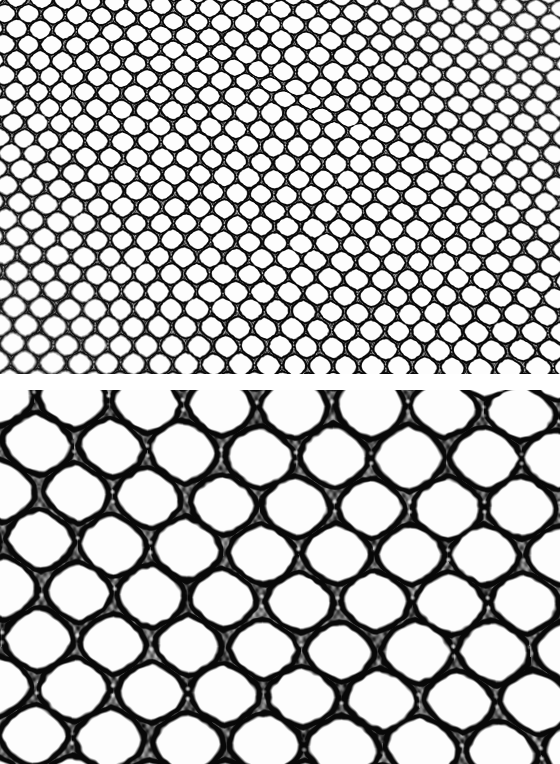
Top: the whole. Bottom: its middle third, enlarged.
This pattern is drawn by a WebGL 2 fragment shader. Its source:

```glsl
#version 300 es
precision highp float;
// Black knitted mesh over white: a staggered lattice of rounded hexagonal holes.
// The lattice fans out downward, sags and is pinched along a crease; each hole
// has a bumpy cord rim, with fine threads and eyelets in the joints.

uniform vec2 u_resolution;
out vec4 fragColor;

// Colours
const vec3 PAPER = vec3(0.992);
const vec3 INK = vec3(0.03);

// Lattice, measured in canvas heights
const vec2 ANCHOR = vec2(0.53, 0.646);      // a hole centre, y measured downward
const vec2 COLUMNS = vec2(15.6, 13.8);      // holes per height at top, bottom
const vec2 ROWS = vec2(25.6, 20.5);         // rows per height at top, bottom
const vec2 TILT = vec2(0.045, 0.010);       // row slope at top, bottom
const float ROW_ASPECT = 0.635;             // row pitch / column pitch
const float WARP = 0.28;                    // slow sag of the cloth, in cells

// Crease that squashes the holes
const vec2 CREASE_POS = vec2(0.79, 0.26);
const vec2 CREASE_DIR = vec2(0.89, 0.456);
const float CREASE_WIDTH = 0.055;
const float CREASE_LENGTH = 0.20;
const float CREASE_DEPTH = 0.42;

// Hole and cord, in column pitches
const vec3 HOLE = vec3(0.425, 0.357, 0.387); // side, diagonal, top half sizes
const float HOLE_RADIUS = 0.37;
const float CORD_WIDTH = 0.072;
const float BUMP = 0.032;
const float CENTRE_JITTER = 0.045;
const float SIZE_JITTER = 0.07;
const float EYELET_RADIUS = 0.024;

// Focus
const float SHARP = 0.022;
const float BLUR = 0.042;

float hash(vec2 p) {
    vec3 q = fract(vec3(p.xyx) * 0.1031);
    q += dot(q, q.yzx + 33.33);
    return fract((q.x + q.y) * q.z);
}

float noise(vec2 p) {
    vec2 i = floor(p), f = fract(p);
    f = f * f * (3.0 - 2.0 * f);
    return mix(mix(hash(i), hash(i + vec2(1, 0)), f.x),
               mix(hash(i + vec2(0, 1)), hash(i + vec2(1, 1)), f.x), f.y);
}

float rowCount(float y) {
    return ROWS.x * y + 0.5 * (ROWS.y - ROWS.x) * y * y;
}

// Canvas position (y downward) to column and row numbers
vec2 toLattice(vec2 p) {
    float x = p.x - ANCHOR.x;
    float y = p.y - x * mix(TILT.x, TILT.y, p.y);
    vec2 cell = vec2(x * mix(COLUMNS.x, COLUMNS.y, p.y),
                     rowCount(y) - rowCount(ANCHOR.y));
    cell += WARP * (vec2(noise(p * 4.0 + 7.0), noise(p * 4.0 + 31.0)) - 0.5);

    vec2 fromCrease = p - CREASE_POS;
    float along = dot(fromCrease, CREASE_DIR) / CREASE_LENGTH;
    float across = dot(fromCrease, vec2(-CREASE_DIR.y, CREASE_DIR.x)) / CREASE_WIDTH;
    cell.y += CREASE_DEPTH * across * exp(-across * across - along * along);
    return cell;
}

// Approximate signed distance to a rounded hexagon, negative inside
float holeDistance(vec2 q, float size) {
    q = abs(q) / size;
    vec3 a = vec3(q.x, dot(q, vec2(0.62, 0.785)), q.y) / HOLE;
    a *= a * a;
    return (pow(dot(a, a) + 1e-6, 1.0 / 6.0) - 1.0) * HOLE_RADIUS;
}

void main() {
    vec2 p = gl_FragCoord.xy / u_resolution.y;
    p.y = 1.0 - p.y;
    vec2 cell = toLattice(p);
    float pixel = COLUMNS.x / u_resolution.y;

    // Nearest hole among the rows around this point
    float d = 10.0;
    float eyelet = 10.0;
    for (int k = 0; k < 2; k++) {
        float row = floor(cell.y) + float(k);
        float shift = 0.5 * mod(row, 2.0);
        float column = round(cell.x - shift);
        vec2 id = vec2(column, row) + 50.0;
        vec2 q = vec2(cell.x - shift - column, (cell.y - row) * ROW_ASPECT);
        vec2 jitter = CENTRE_JITTER * (vec2(hash(id), hash(id + 71.0)) - 0.5);
        float size = 1.0 + SIZE_JITTER * (hash(id + 143.0) - 0.5);
        d = min(d, holeDistance(q - jitter, size));
        eyelet = min(eyelet, length(abs(q) - vec2(0.5, 0.065)) - EYELET_RADIUS);
    }
    vec2 weave = vec2(cell.x, cell.y * ROW_ASPECT);
    d += BUMP * (noise(weave * 11.0 + 200.0) - 0.5);

    // Sharp along one diagonal, softer toward lower left and upper right
    float depth = abs(dot(p - vec2(0.75, 0.5), vec2(0.82, -0.57)));
    float blur = BLUR * smoothstep(0.25, 0.85, depth);
    float soft = max(SHARP, 0.75 * pixel) + blur;
    float ink = smoothstep(-soft, soft, d);

    // Fine crossed threads in the joints behind the cord
    float gap = smoothstep(CORD_WIDTH - 0.5 * soft, CORD_WIDTH + soft, d);
    float threads = 0.5 + 0.25 * (sin(dot(weave, vec2(62.0, 41.0)))
                                + sin(dot(weave, vec2(-62.0, 41.0))));
    float light = mix(threads, noise(weave * 16.0 + 90.0), 0.55);
    ink *= 1.0 - 0.75 * gap * light;

    // Small eyelets between paired cords, some nearly closed
    float open = smoothstep(0.25, 0.75, noise(weave * 6.0 + 300.0));
    ink *= 1.0 - 0.75 * open * (1.0 - smoothstep(-soft, soft, eyelet));

    fragColor = vec4(mix(PAPER, INK, ink), 1.0);
}
```
